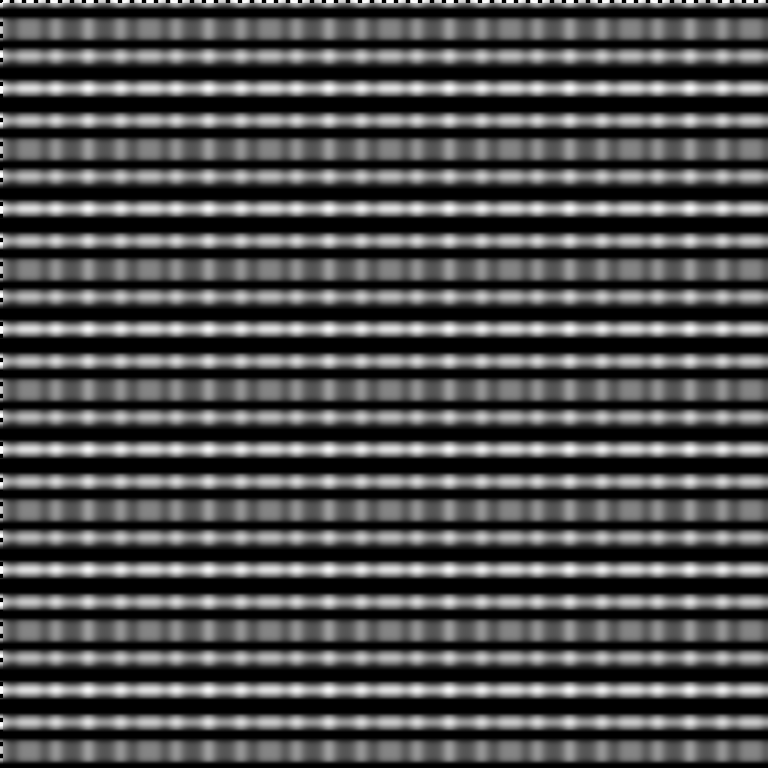
Reproduce this pattern procedurally as a WebGL 2 fragment shader.

```glsl
#version 300 es
precision highp float;
// Soft grey woven stripes: glowing rows crossed by fainter columns, with a dashed top and left edge.

uniform vec2 u_resolution;
out vec4 fragColor;

// Narrow soft ridge
float ridge(float d, float width) {
  return exp(-d * d / (2.0 * width * width));
}

// Broad ridge with a flat top
float plateau(float d, float width) {
  float s = d / width;
  return exp(-s * s * s * s);
}

// Signed distance to the nearest repeat of a centre, in periods
float offsetFrom(float phase, float centre) {
  return fract(phase - centre + 0.5) - 0.5;
}

// One repeat: main ridge, two side ridges and a plateau; weights in that order
float weave(float phase, vec4 weights) {
  return weights.x * ridge(offsetFrom(phase, 0.0), 0.044)
       + weights.y * ridge(offsetFrom(phase, -0.268), 0.044)
       + weights.z * ridge(offsetFrom(phase, 0.268), 0.044)
       + weights.w * plateau(offsetFrom(phase, 0.507), 0.102);
}

// Broken line: 1 on a dash, 0 in a gap
float dashes(float along, float blur) {
  float dash = abs(fract(along * 64.0) - 0.5);
  return 1.0 - smoothstep(0.3 - blur * 32.0, 0.3 + blur * 32.0, dash);
}

void main() {
  vec2 uv = gl_FragCoord.xy / u_resolution;
  vec2 fromCorner = vec2(uv.x, 1.0 - uv.y);
  vec2 phase = (fromCorner - 0.115) / 0.1567;

  // Bright rows over black, with a faint shoulder below one side ridge
  float rows = weave(phase.y, vec4(0.80, 0.66, 0.71, 0.45)) - 0.12;
  rows += 0.10 * ridge(offsetFrom(phase.y, -0.175), 0.025);
  rows = max(rows, 0.0);

  // Columns brighten the rows but leave the gaps black
  float columns = weave(phase.x, vec4(0.29, 0.25, 0.25, 0.19));
  float shade = min(rows + columns * smoothstep(0.0, 0.25, rows), 1.0);

  // Dashed edges
  float blur = 0.5 / min(u_resolution.x, u_resolution.y);
  vec2 strip = 1.0 - smoothstep(0.004 - blur, 0.004 + blur, fromCorner);
  shade = mix(shade, 1.4 * shade * dashes(fromCorner.y, blur), strip.x);
  shade = mix(shade, 1.4 * shade * dashes(fromCorner.x, blur), strip.y);

  fragColor = vec4(vec3(min(shade, 1.0)), 1.0);
}
```
